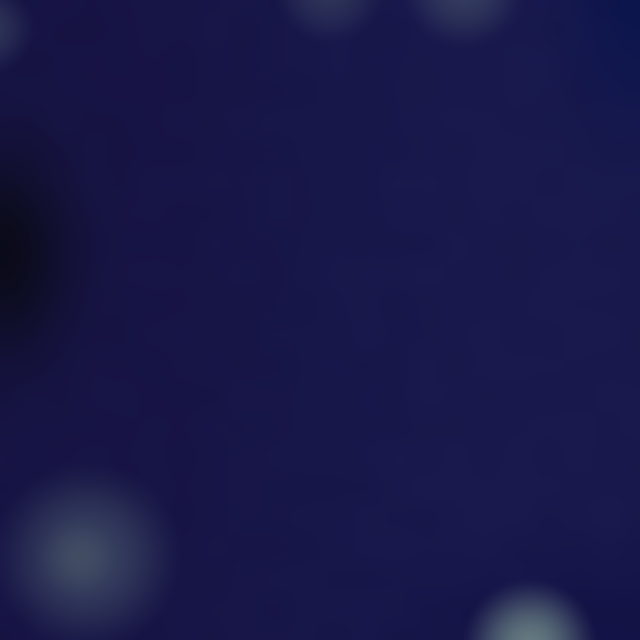
A Shadertoy shader for this background:

```glsl
// Deep indigo night haze with soft misty orbs at the rim and a dark hollow on the left.
#define INDIGO_LEFT  vec3(0.088, 0.078, 0.268)
#define INDIGO_RIGHT vec3(0.096, 0.096, 0.300)
#define CORNER_BLUE  vec3(0.045, 0.085, 0.300)
#define LOW_INDIGO   vec3(0.070, 0.065, 0.265)
#define HOLLOW_DARK  vec3(0.040, 0.042, 0.100)
#define MIST_DIM     vec3(0.230, 0.270, 0.385)
#define MIST_BRIGHT  vec3(0.390, 0.475, 0.500)
#define PATCH_GRID   21.0
#define PATCH_AMOUNT 0.008

// Each orb: centre x, centre y, radius, strength
const int ORB_COUNT = 5;
const vec4 ORBS[ORB_COUNT] = vec4[](
    vec4( 0.135, 0.130, 0.152, 0.95),
    vec4( 0.828, -0.010, 0.108, 1.00),
    vec4( 0.515, 1.020, 0.090, 0.65),
    vec4( 0.725, 1.020, 0.100, 0.80),
    vec4(-0.020, 0.955, 0.075, 0.65)
);

float hash21(vec2 p) {
    vec3 q = fract(vec3(p.xyx) * 0.1031);
    q += dot(q, q.yzx + 33.33);
    return fract((q.x + q.y) * q.z);
}

float valueNoise(vec2 p) {
    vec2 cell = floor(p);
    vec2 f = smoothstep(0.0, 1.0, fract(p));
    float low = mix(hash21(cell), hash21(cell + vec2(1, 0)), f.x);
    float high = mix(hash21(cell + vec2(0, 1)), hash21(cell + vec2(1, 1)), f.x);
    return mix(low, high, f.y);
}

// Rounded falloff: full at the centre, zero at the radius
float orbGlow(vec2 p, vec2 centre, float radius) {
    vec2 d = (p - centre) / radius;
    return pow(max(1.0 - dot(d, d), 0.0), 1.5);
}

vec3 background(vec2 p) {
    vec3 colour = mix(INDIGO_LEFT, INDIGO_RIGHT, smoothstep(0.1, 0.8, p.x));
    colour = mix(colour, LOW_INDIGO, 0.8 * smoothstep(0.22, 0.0, p.y) * smoothstep(0.4, 1.0, p.x));
    float corner = exp(-dot(p - 1.0, (p - 1.0) * vec2(90.0, 30.0)));
    return mix(colour, CORNER_BLUE, corner);
}

void mainImage(out vec4 fragColor, in vec2 fragCoord) {
    vec2 p = fragCoord / iResolution.xy;
    vec3 colour = background(p);

    // Faint uneven patches
    float patches = valueNoise(p * PATCH_GRID) - 0.5;
    colour += PATCH_AMOUNT * patches * vec3(0.7, 0.9, 1.4);

    // Dark hollow, taller than wide
    vec2 hollow = (p - vec2(0.0, 0.605)) / vec2(0.105, 0.155);
    colour = mix(colour, HOLLOW_DARK, exp(-dot(hollow, hollow)));

    // Misty orbs, brighter toward the lower right
    for (int i = 0; i < ORB_COUNT; i++) {
        vec4 orb = ORBS[i];
        float glow = orbGlow(p, orb.xy, orb.z);
        vec3 mist = mix(MIST_DIM, MIST_BRIGHT, smoothstep(0.2, 0.8, orb.x - orb.y));
        colour = mix(colour, mist, glow * orb.w);
    }

    // Small pale heart inside the large orb
    float heart = orbGlow(p, vec2(0.120, 0.128), 0.065);
    colour += heart * vec3(0.035, 0.040, 0.010);

    fragColor = vec4(colour, 1.0);
}
```
